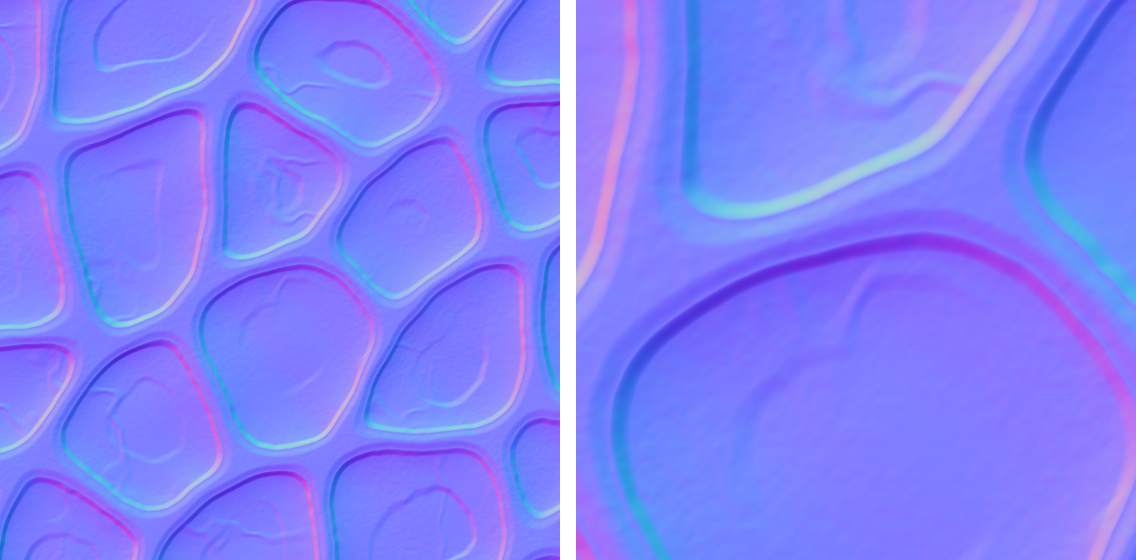
Left: the whole. Right: its middle third, enlarged.
This texture map is drawn by a Shadertoy shader. Its source:

```glsl
// Tangent-space normal map of worn, bevelled flagstones set in soft mortar.

const float STONES = 3.7;          // stones across the canvas
const float JITTER = 0.8;          // irregularity of stone centres
const float SIZE_SPREAD = 0.28;    // variation of stone sizes
const vec2  LONG_AXIS = vec2(0.64, 0.77);
const float STRETCH = 0.26;        // elongation along LONG_AXIS
const float ROUNDING = 48.0;       // higher gives sharper corners
const float MORTAR = 0.013;        // half width of the joints
const float MORTAR_DIP = 0.0028;
const float RIM_WIDTH = 0.009;
const float RIM_HEIGHT = 0.0048;
const float BEVEL_WIDTH = 0.034;
const float BEVEL_HEIGHT = 0.0125;
const float LEDGE_INSET = 0.056;   // distance from rim to inner ledge
const float LEDGE_WIDTH = 0.011;
const float LEDGE_HEIGHT = 0.0034;
const float CHIP_HEIGHT = 0.0011;
const float GRAIN_HEIGHT = 0.00034;
const float SAMPLE_STEP = 0.0012;

vec2 hash2(vec2 p) {
    vec3 v = fract(p.xyx * vec3(0.1031, 0.1030, 0.0973));
    v += dot(v, v.yzx + 33.33);
    return fract((v.xx + v.yz) * v.zy);
}

float valueNoise(vec2 p) {
    vec2 i = floor(p), f = fract(p);
    f = f * f * (3.0 - 2.0 * f);
    float low = mix(hash2(i).x, hash2(i + vec2(1, 0)).x, f.x);
    float high = mix(hash2(i + vec2(0, 1)).x, hash2(i + 1.0).x, f.x);
    return mix(low, high, f.y);
}

// Layered sines, roughly -1..1
float waves(vec2 p) {
    return 0.5 * sin(p.x + 1.7 * sin(0.6 * p.y))
         + 0.3 * sin(1.9 * p.y - 0.8 * p.x + 1.0)
         + 0.2 * sin(2.7 * p.x + 2.1 * p.y + 4.0);
}

// xy: centre of the stone in a grid cell, z: its size weight
vec3 stoneSeed(vec2 cell) {
    vec2 offset = 0.5 + JITTER * (hash2(cell + 17.0) - 0.5);
    return vec3(cell + offset, SIZE_SPREAD * hash2(cell + 71.0).x);
}

// Rounded distance to the joint line, in canvas units; z-free weighted cells
float jointDistance(vec2 p) {
    vec2 q = STONES * (1.1 * p - STRETCH * dot(p, LONG_AXIS) * LONG_AXIS);
    vec2 home = floor(q);
    vec3 own = vec3(0);
    vec2 ownCell = home;
    float best = 1e5;
    for (int y = -2; y <= 2; y++)
    for (int x = -2; x <= 2; x++) {
        vec2 cell = home + vec2(x, y);
        vec3 seed = stoneSeed(cell);
        vec2 d = q - seed.xy;
        float power = dot(d, d) - seed.z;
        if (power < best) { best = power; own = seed; ownCell = cell; }
    }
    // Soft minimum over all borders of the owning stone
    float sum = 0.0;
    for (int y = -2; y <= 2; y++)
    for (int x = -2; x <= 2; x++) {
        if (x == 0 && y == 0) continue;
        vec3 seed = stoneSeed(ownCell + vec2(x, y));
        vec2 across = seed.xy - own.xy;
        float gap = dot(0.5 * (seed.xy + own.xy) - q, across) + 0.5 * (own.z - seed.z);
        sum += exp(-ROUNDING * gap / (length(across) * STONES));
    }
    return -log(sum) / ROUNDING;
}

float surfaceHeight(vec2 p) {
    // Uneven, slightly crumbled outlines
    vec2 bent = p + 0.006 * vec2(waves(p * 19.0), waves(p.yx * 21.0 + 3.0));
    bent += 0.0018 * (valueNoise(p * 65.0) - 0.5);
    float edge = jointDistance(bent);
    float inside = max(edge - MORTAR, 0.0);
    float stone = smoothstep(0.0, RIM_WIDTH, inside);

    // Joint, rim and bevel
    float h = MORTAR_DIP * smoothstep(0.0, MORTAR, edge);
    h += RIM_HEIGHT * stone * (0.75 + 0.35 * waves(p * 9.0 + 5.0));
    h += BEVEL_HEIGHT * (1.0 - exp(-inside / BEVEL_WIDTH));

    // Inner ledge that wanders and fades
    float inset = LEDGE_INSET + 0.02 * waves(p * 14.0 + 2.0) + 0.005 * valueNoise(p * 50.0);
    float ledgeFade = smoothstep(0.15, 0.75, valueNoise(p * 7.0 + 9.0));
    h += LEDGE_HEIGHT * ledgeFade * smoothstep(0.0, LEDGE_WIDTH, inside - inset);

    // Shallow chips on the faces
    float chip = valueNoise(p * vec2(7.0, 9.0)) + 0.22 * valueNoise(p * 31.0);
    float chipFade = stone * smoothstep(0.35, 0.8, valueNoise(p * 6.0 + 40.0));
    h += CHIP_HEIGHT * chipFade * smoothstep(0.0, 0.07, abs(chip - 0.6));

    // Broad swell and fine grain
    h += 0.0016 * waves(p * 17.0 + 8.0);
    float grain = 0.6 * valueNoise(p * 120.0) + 0.4 * valueNoise(p * 230.0 + 7.0);
    return h + GRAIN_HEIGHT * grain * (0.5 + valueNoise(p * 11.0));
}

void mainImage(out vec4 fragColor, in vec2 fragCoord) {
    vec2 p = fragCoord / iResolution.y + vec2(2.0, 5.0);
    vec2 e = vec2(SAMPLE_STEP, 0.0);
    float slopeX = surfaceHeight(p + e.xy) - surfaceHeight(p - e.xy);
    float slopeY = surfaceHeight(p + e.yx) - surfaceHeight(p - e.yx);
    // Green points down the canvas
    vec3 normal = normalize(vec3(-slopeX, slopeY, 2.0 * SAMPLE_STEP));
    fragColor = vec4(0.5 + 0.5 * normal, 1.0);
}
```
